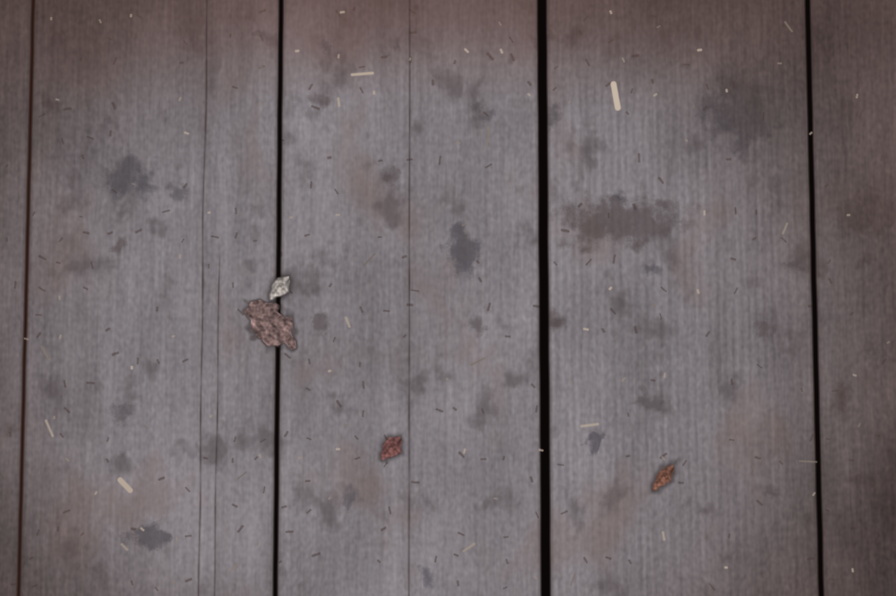
Give the GLSL for this texture, as a WebGL 2 fragment shader.

```glsl
#version 300 es
precision highp float;
// Worn grey floorboards with dark gaps, stains, straw and dry leaves.
uniform vec2 u_resolution;
out vec4 fragColor;

const vec3 GREY = vec3(0.435, 0.413, 0.425);
const vec3 PALE = vec3(0.545, 0.522, 0.54);
const vec3 WARM = vec3(0.45, 0.37, 0.35);
const vec3 BROWN = vec3(0.285, 0.235, 0.225);
const vec3 SLATE = vec3(0.25, 0.25, 0.28);
const vec3 GAP = vec3(0.045, 0.028, 0.028);
const vec3 STRAW = vec3(0.70, 0.64, 0.58);

vec2 hash2(vec2 p) {
    vec3 q = fract(p.xyx * vec3(0.1031, 0.1030, 0.0973));
    q += dot(q, q.yzx + 33.33);
    return fract((q.xx + q.yz) * q.zy);
}

float gradAt(vec2 cell, vec2 f, vec2 corner) {
    return dot(hash2(cell + corner) * 2.0 - 1.0, f - corner);
}

float noise(vec2 p) {
    vec2 i = floor(p), f = p - i;
    vec2 u = f * f * f * (f * (f * 6.0 - 15.0) + 10.0);
    return 1.4 * mix(mix(gradAt(i, f, vec2(0)), gradAt(i, f, vec2(1, 0)), u.x),
                     mix(gradAt(i, f, vec2(0, 1)), gradAt(i, f, vec2(1)), u.x), u.y);
}

float fbm(vec2 p) {
    float sum = 0.0, amp = 0.6;
    for (int i = 0; i < 4; i++) {
        sum += amp * noise(p);
        p = p * 2.03 + 17.3;
        amp *= 0.55;
    }
    return sum;
}

// Coverage: 1 inside the edge d < 0, blurred by soft.
float cover(float d, float soft) { return 1.0 - smoothstep(-soft, soft, d); }

vec2 turn(vec2 p, float a) {
    return vec2(p.x * cos(a) + p.y * sin(a), p.y * cos(a) - p.x * sin(a));
}

float stick(vec2 p, float halfLength, float radius) {
    p.x -= clamp(p.x, -halfLength, halfLength);
    return length(p) - radius;
}

// One randomly turned stick or dot in a share of the cells: x coverage, y tint.
vec2 scatter(vec2 p, float cells, vec2 size, float density, float seed, float soft) {
    vec2 id = floor(p * cells) + seed;
    vec2 place = hash2(id), pick = hash2(id + 71.7);
    vec2 local = (fract(p * cells) - 0.5 - (place - 0.5) * 0.5) / cells;
    float d = stick(turn(local, pick.y * 6.283), size.x * (0.4 + place.x), size.y * (0.6 + 0.6 * place.y));
    return vec2(cover(d, soft) * step(pick.x, density), place.y);
}

// Pointed, ragged leaf with mottled skin and a soft shadow.
vec3 addLeaf(vec3 col, vec2 p, float angle, vec2 size, vec3 tint, float px) {
    vec2 l = turn(p, angle);
    float ragged = 0.45 * noise(p * 70.0);
    float d = (abs(l.y) / size.y - 1.0 + pow(l.x / size.x, 2.0) + ragged) * size.y * 0.7;
    col = mix(col, GAP, 0.5 * cover(d - 0.003, 0.006));
    vec3 skin = tint * (1.0 + 0.45 * noise(l * vec2(60.0, 130.0)) + 0.3 * noise(p * 190.0));
    return mix(col, skin, cover(d, 1.5 * px));
}

void main() {
    vec2 p = gl_FragCoord.xy / u_resolution.y;
    float px = 1.0 / u_resolution.y;
    // Board space: the joints fan out slightly towards the bottom.
    vec2 b = vec2(p.x - p.y * (0.027 - 0.037 * p.x), p.y);

    // Worn wood, grain and fine dirt
    float wear = fbm(p * vec2(5.0, 3.5) + 4.0);
    float streak = noise(b * vec2(34.0, 1.5));
    float grain = noise(b * vec2(120.0, 7.0)) + 0.8 * noise(b * vec2(200.0, 22.0));
    float dirt = noise(p * 85.0) + noise(p * vec2(170.0, 120.0) + 9.0);
    vec3 col = mix(GREY, PALE, clamp(0.6 + 0.8 * wear + 0.25 * streak, 0.0, 1.0));
    float ribbed = smoothstep(0.90, 0.93, b.x) * (1.0 - smoothstep(1.36, 1.39, b.x));
    float ribs = sin(b.x * 460.0 + 1.5 * noise(b * vec2(20.0, 3.0)));
    col += 0.028 * grain + ribs * (0.003 + 0.013 * ribbed) + 0.032 * dirt;
    col = mix(col, WARM, 0.4 * smoothstep(0.05, 0.5, fbm(p * vec2(6.0, 4.0) + 31.0)));

    // Stains: grimy mottling, broad smears, then scattered dark spots
    float patchy = fbm(p * 30.0 + 11.0);
    float grime = smoothstep(0.12, 0.55, fbm(p * vec2(13.0, 10.0) + 60.0) + 0.25 * patchy);
    col = mix(col, mix(SLATE, BROWN, 0.6), 0.42 * grime);
    vec2 warped = p + 0.03 * vec2(fbm(p * 25.0), fbm(p * 25.0 + 50.0));
    vec4 stains[7] = vec4[7](vec4(0.775, 0.578, 0.026, 0.045), vec4(0.245, 0.102, 0.032, 0.024),
        vec4(1.04, 0.63, 0.11, 0.045), vec4(1.24, 0.82, 0.06, 0.07), vec4(0.215, 0.70, 0.04, 0.04),
        vec4(1.0, 0.255, 0.016, 0.018), vec4(1.46, 0.64, 0.06, 0.04));
    for (int i = 0; i < 7; i++) {
        float d = length((warped - stains[i].xy) / stains[i].zw) - 0.8;
        vec3 tint = mix(SLATE, BROWN, i == 2 || i > 5 ? 0.8 : 0.2);
        col = mix(col, tint, 0.55 * cover(d + 0.9 * patchy, 0.4));
    }
    vec2 spot = scatter(warped, 8.0, vec2(0.006, 0.011), 0.35, 3.0, 0.008);
    col = mix(col, mix(SLATE, BROWN, spot.y), 0.45 * spot.x);
    vec2 fleck = scatter(p + 0.1 * (warped - p), 24.0, vec2(0.004, 0.0018), 0.28, 9.0, 0.002);
    col = mix(col, BROWN, 0.55 * fleck.x);

    // Warm top light and darker edges
    col = mix(col, vec3(0.43, 0.30, 0.27), 0.55 * smoothstep(0.80, 1.02, p.y));
    float edge = smoothstep(0.45, 0.92, length((p - vec2(0.68, 0.42)) * vec2(1.0, 1.1)));
    col = mix(col, BROWN * (1.03 + 0.35 * wear + 0.1 * grain + 0.09 * dirt), 0.85 * edge);

    // Hairline seams inside the boards
    float wander = 0.006 * noise(vec2(3.0, p.y * 4.0));
    vec3 seams = abs(b.x - vec3(0.333 + wander, 0.686 + 0.2 * wander, 0.360 - wander));
    float seam = max(cover(seams.x - 0.001, 0.003), cover(seams.y - 0.001, 0.003));
    seam = max(seam, cover(seams.z - 0.0007, 0.003) * (1.0 - smoothstep(0.5, 0.62, p.y)));
    col = mix(col, BROWN * 0.7, (0.6 + 0.5 * noise(vec2(8.0, p.y * 18.0))) * seam);

    // Open gaps: x position, y half width
    vec2 gaps[4] = vec2[4](vec2(0.031, 0.0026), vec2(0.462, 0.0036), vec2(0.916, 0.0078), vec2(1.378, 0.0042));
    for (int i = 0; i < 4; i++) {
        float d = abs(b.x - gaps[i].x + 0.0006 * noise(vec2(float(i) * 7.3, p.y * 14.0))) - gaps[i].y;
        col = mix(col, BROWN * 0.85, 0.5 * cover(d - 0.003, 0.005));
        vec3 depth = i == 0 ? vec3(0.17, 0.10, 0.08) : GAP;
        col = mix(col, depth, cover(d, 0.0028));
    }

    // Crumbs and straw
    vec2 crumb = scatter(p, 15.0, vec2(0.002, 0.0016), 0.26, 17.0, 0.0022);
    col = mix(col, STRAW * (0.65 + 0.45 * crumb.y), 0.8 * crumb.x);
    vec2 straw = scatter(p + 0.03, 5.5, vec2(0.012, 0.0018), 0.25, 29.0, 0.0022);
    col = mix(col, STRAW * (0.6 + 0.4 * straw.y), 0.8 * straw.x);
    col = mix(col, STRAW * 1.1, cover(stick(turn(p - vec2(1.033, 0.839), 1.75), 0.020, 0.005), 0.002));
    col = mix(col, STRAW, cover(stick(turn(p - vec2(0.608, 0.876), 0.08), 0.017, 0.0024), 0.002));
    col = mix(col, STRAW, cover(stick(turn(p - vec2(0.210, 0.186), -0.8), 0.012, 0.0045), 0.002));

    // Leaves, the largest caught on a gap
    col = addLeaf(col, p - vec2(0.455, 0.455), -0.75, vec2(0.055, 0.030), vec3(0.45, 0.37, 0.36), px);
    col = addLeaf(col, p - vec2(0.470, 0.518), 0.9, vec2(0.026, 0.012), vec3(0.62, 0.59, 0.57), px);
    col = addLeaf(col, p - vec2(0.657, 0.249), 0.9, vec2(0.026, 0.014), vec3(0.43, 0.29, 0.28), px);
    col = addLeaf(col, p - vec2(1.114, 0.200), 0.9, vec2(0.030, 0.010), vec3(0.45, 0.31, 0.26), px);
    fragColor = vec4(clamp(col, 0.0, 1.0), 1.0);
}
```
